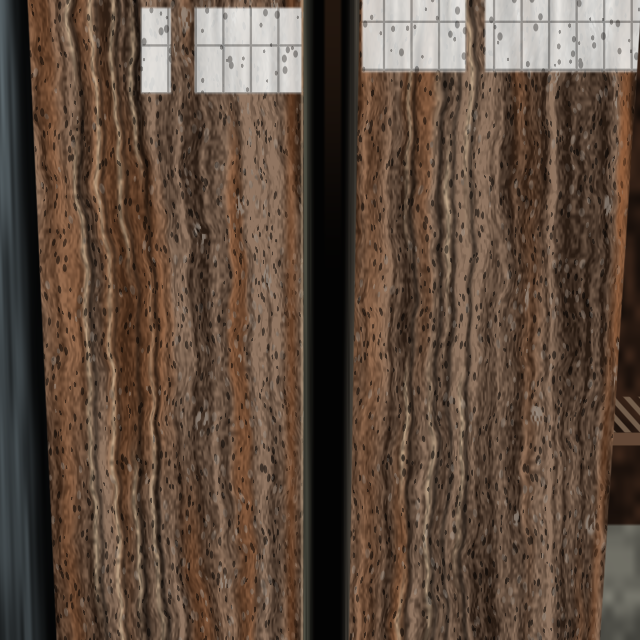
This texture is drawn by a three.js fragment shader. Its source:

```glsl
// Two polished slabs of brown veined travertine with window reflections and a dark gap between them.
varying vec2 vUv;

const vec3 DARK_STONE = vec3(0.16, 0.108, 0.075);
const vec3 TAN_STONE = vec3(0.56, 0.455, 0.375);
const vec3 RUST = vec3(0.49, 0.29, 0.16);
const vec3 CREAM = vec3(0.72, 0.63, 0.52);
const vec3 PIT_GRAY = vec3(0.58, 0.54, 0.50);
const vec3 WINDOW_LIGHT = vec3(0.86, 0.865, 0.86);
const vec3 WALL = vec3(0.30, 0.335, 0.35);
const vec3 FLOOR_GRAY = vec3(0.40, 0.395, 0.36);
const float CONTRAST = 2.1;
const float SOFT = 0.0016;

float hash(vec2 p) {
  p = fract(p * vec2(0.1031, 0.1137));
  p += dot(p, p.yx + 33.33);
  return fract((p.x + p.y) * p.x * 17.3);
}

float noise(vec2 p) {
  vec2 i = floor(p), f = fract(p);
  f = f * f * (3.0 - 2.0 * f);
  return mix(mix(hash(i), hash(i + vec2(1.0, 0.0)), f.x),
             mix(hash(i + vec2(0.0, 1.0)), hash(i + 1.0), f.x), f.y);
}

// Irregular spots, one in some of the cells; density runs from 0 to 1.
float cellSpots(vec2 p, float density) {
  vec2 cell = floor(p);
  float spot = 0.0;
  for (int j = -1; j <= 1; j++)
    for (int i = -1; i <= 1; i++) {
      vec2 c = cell + vec2(float(i), float(j));
      vec2 center = c + vec2(hash(c + 7.0), hash(c + 19.0));
      float radius = 0.18 + 0.3 * hash(c + 41.0);
      float body = 1.0 - smoothstep(radius * 0.6, radius, length(p - center));
      spot = max(spot, body * step(1.0 - density, hash(c + 73.0)));
    }
  return spot;
}

float inside(float x, float lo, float hi, float soft) {
  return smoothstep(lo - soft, lo + soft, x) * (1.0 - smoothstep(hi - soft, hi + soft, x));
}

float band(float x, float center, float width) {
  float d = (x - center) / width;
  return exp(-d * d);
}

// p.x is measured from the slab's left edge; veins start at veinStart.
vec3 stone(vec2 p, float seed, float veinStart, float veinGap, float pitStart) {
  float wave = 0.0022 * sin(p.y * 29.0 + p.x * 34.0 + seed)
             + 0.0013 * sin(p.y * 71.0 - p.x * 55.0 + seed * 2.0)
             + 0.014 * (noise(vec2(p.x * 13.0 + seed, p.y * 7.0)) - 0.5)
             + 0.005 * (noise(vec2(p.x * 30.0, p.y * 38.0 + seed)) - 0.5);
  float u = p.x + wave;
  float broad = noise(vec2(u * 48.0 + seed, p.y * 1.4));
  float fine = noise(vec2(u * 135.0 + seed * 3.0, p.y * 4.0));
  float grain = noise(vec2(u * 390.0, p.y * 130.0 + seed));
  float tone = 0.36 * broad + 0.38 * fine + 0.26 * grain;
  vec3 col = mix(DARK_STONE, TAN_STONE, clamp((tone - 0.5) * CONTRAST + 0.47, 0.0, 1.0));

  // Rusty layers, stronger along the slab's outer borders
  float rust = smoothstep(0.48, 0.85, noise(vec2(u * 36.0 + seed * 5.0, p.y * 1.8)));
  rust = max(rust, 0.65 * band(u, 0.025, 0.025));
  col = mix(col, RUST * (0.45 + tone), rust * 0.55);

  // Pale wavy veins with a dark line beside each
  for (int i = 0; i < 4; i++) {
    float k = float(i);
    float center = veinStart + veinGap * (k + 0.5 * hash(vec2(k, seed)));
    float strength = smoothstep(0.15, 0.7, noise(vec2(k * 9.0 + seed, p.y * 6.0)));
    col *= 1.0 - 0.45 * band(u, center + 0.0085, 0.004);
    col = mix(col, CREAM * (0.65 + 0.5 * grain), 0.75 * strength * band(u, center, 0.0038));
  }

  // Elongated pits and mineral flecks
  float zone = smoothstep(pitStart - 0.06, pitStart + 0.05, p.x);
  float pale = cellSpots(vec2(u * 105.0 + seed, p.y * 48.0), 0.12 + 0.17 * zone);
  float black = cellSpots(vec2(u * 150.0 + seed + 31.0, p.y * 55.0), 0.26);
  float chip = cellSpots(vec2(u * 42.0 + seed, p.y * 19.0), 0.07 * zone);
  col *= 1.0 - 0.5 * black;
  col = mix(col, PIT_GRAY * (0.65 + 0.5 * grain), 0.55 * pale * (0.4 + 0.6 * fine));
  return mix(col, PIT_GRAY, chip * smoothstep(0.35, 0.65, grain) * 0.7);
}

// Reflected panes; origin sets one crossing of the glazing bars.
vec3 reflectWindow(vec3 col, vec2 p, float mask, vec2 origin) {
  vec2 q = abs(fract((p - origin) / vec2(0.043, 0.075) + 0.5) - 0.5) * vec2(0.043, 0.075);
  float bars = 1.0 - smoothstep(0.0008, 0.0028, min(q.x, q.y));
  float drops = cellSpots(vec2(p.x * 95.0, p.y * 60.0), 0.22);
  vec3 light = WINDOW_LIGHT * (1.0 - 0.32 * bars) * (1.0 - 0.35 * drops);
  light *= 0.9 + 0.16 * noise(vec2(p.x * 110.0, p.y * 9.0));
  return mix(col, light + 0.1 * (col - 0.3), mask * 0.94);
}

// Rusty backdrop, slatted shelf and concrete floor
vec3 backdrop(vec2 p) {
  float rough = noise(p * vec2(60.0, 45.0));
  vec3 col = vec3(0.15, 0.095, 0.065) * (0.5 + rough);
  float slats = inside(fract((p.x + p.y * 0.9) * 42.0), 0.25, 0.7, 0.08);
  col = mix(col, vec3(0.44, 0.36, 0.29), slats * inside(p.y, 0.324, 0.38, SOFT));
  col = mix(col, vec3(0.38, 0.28, 0.21), inside(p.y, 0.304, 0.324, SOFT));
  vec3 ground = FLOOR_GRAY * (0.75 + 0.4 * rough) * mix(0.8, 1.05, smoothstep(0.03, 0.07, p.y));
  return mix(col, ground, 1.0 - smoothstep(0.177, 0.183, p.y));
}

void main() {
  vec2 p = vUv;
  float leftEdge = 0.0885 - 0.0455 * p.y;
  float rightStart = 0.545 + 0.017 * p.y;
  float rightEnd = 0.9375 + 0.065 * p.y;

  // Weathered wall falling into shadow
  float streak = noise(vec2((p.x + 0.03 * p.y) * 170.0, p.y * 7.0));
  vec3 col = WALL * (0.55 + 0.7 * streak) * mix(0.65, 1.0, p.y);
  col *= 1.0 - 0.9 * smoothstep(leftEdge - 0.045, leftEdge - 0.008, p.x);

  // Gap and the slabs' side faces
  float sideGrain = 0.7 + 0.6 * noise(vec2(p.x * 420.0, p.y * 5.0));
  vec3 gap = vec3(0.012, 0.011, 0.010);
  gap += vec3(0.12, 0.075, 0.045) * inside(p.x, 0.507, 0.533, 0.003) * smoothstep(0.55, 1.0, p.y);
  gap += vec3(0.27, 0.27, 0.23) * sideGrain * (1.0 - smoothstep(0.474, 0.493, p.x));
  gap += vec3(0.27, 0.25, 0.22) * sideGrain * smoothstep(0.530 + 0.008 * p.y, rightStart + 0.003, p.x);
  col = mix(col, gap, smoothstep(0.46, 0.465, p.x));
  col = mix(col, backdrop(p), smoothstep(0.8, 0.801, p.x));

  // Left slab
  vec3 left = stone(vec2(p.x - leftEdge, p.y), 3.0, 0.065, 0.030, 0.21);
  left = mix(left, RUST * 1.15, 0.45 * band(p.x, 0.455, 0.009));
  left = mix(left, CREAM, 0.6 * band(p.x, 0.472, 0.0022));
  float panes = max(inside(p.x, 0.220, 0.267, 0.002), inside(p.x, 0.304, 0.471, 0.002));
  left = reflectWindow(left, p, panes * inside(p.y, 0.854, 0.988, 0.003), vec2(0.349, 0.929));
  col = mix(col, left, inside(p.x, leftEdge, 0.474, SOFT));

  // Right slab
  vec3 right = stone(vec2(p.x - rightStart, p.y), 11.0, 0.085, 0.026, 0.25);
  right = mix(right, RUST * 1.1, 0.4 * band(p.x, rightEnd - 0.012, 0.008));
  panes = max(inside(p.x, 0.566, 0.728, 0.003), inside(p.x, 0.758, 1.02, 0.003));
  right = reflectWindow(right, p, panes * smoothstep(0.884, 0.892, p.y), vec2(0.600, 0.966));
  col = mix(col, right, inside(p.x, rightStart, rightEnd, SOFT));

  gl_FragColor = vec4(col, 1.0);
}
```
